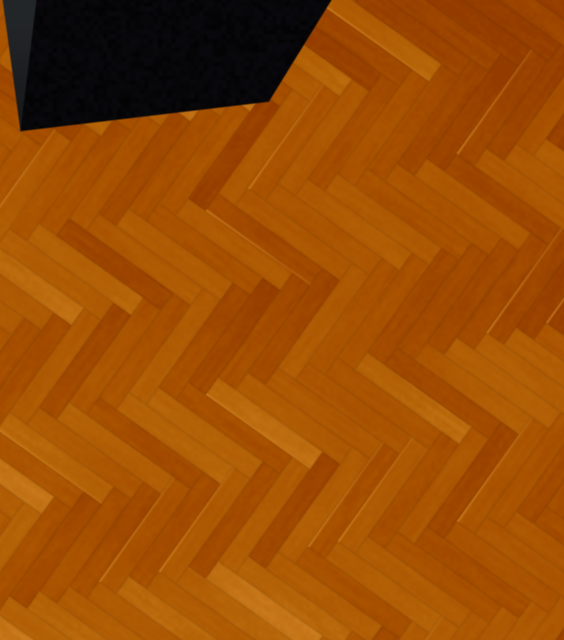
Write a WebGL 2 fragment shader that draws this texture.

```glsl
#version 300 es
precision highp float;

uniform vec2 u_resolution;
out vec4 fragColor;

// Floor layout, in canvas heights
const float PLANK_WIDTH = 0.0334;
const float PLANK_RATIO = 6.0;            // length over width
const float PLANK_ANGLE = -0.6196;        // direction of the falling planks
const vec2 FLOOR_ORIGIN = vec2(0.228, 0.655);
const float SOFTNESS = 0.0032;            // width of edge smoothing
const int SAMPLES = 4;

// Wood tones
const vec3 WOOD_DARK = vec3(0.58, 0.235, 0.0);
const vec3 WOOD_MID = vec3(0.66, 0.32, 0.0);
const vec3 WOOD_LIGHT = vec3(0.71, 0.39, 0.03);
const vec3 WOOD_PALE = vec3(0.80, 0.49, 0.12);
const float TONE_SPREAD = 0.62;
const float PALE_SHARE = 0.30;
const float GLINT_SHARE = 0.10;

// Dark block at the upper left
const vec3 BLOCK_FRONT = vec3(0.026, 0.022, 0.032);
const vec3 BLOCK_SIDE = vec3(0.12, 0.13, 0.14);
const vec2 BLOCK_LEFT = vec2(0.004, 1.0);
const vec2 BLOCK_RIDGE = vec2(0.057, 1.0);
const vec2 BLOCK_FOOT = vec2(0.032, 0.795);
const vec2 BLOCK_CORNER = vec2(0.420, 0.841);
const vec2 BLOCK_RIGHT = vec2(0.518, 1.0);

float hash(vec2 p) {
  vec3 q = fract(vec3(p.xyx) * 0.1031);
  q += dot(q, q.yzx + 33.33);
  return fract((q.x + q.y) * q.z);
}

float noise(vec2 p) {
  vec2 i = floor(p), f = fract(p);
  f = f * f * (3.0 - 2.0 * f);
  return mix(mix(hash(i), hash(i + vec2(1, 0)), f.x),
             mix(hash(i + vec2(0, 1)), hash(i + vec2(1, 1)), f.x), f.y);
}

// Signed distance to the line a-b, positive on its left
float leftOf(vec2 p, vec2 a, vec2 b) {
  vec2 d = normalize(b - a);
  return d.x * (p.y - a.y) - d.y * (p.x - a.x);
}

vec3 woodRamp(float tone) {
  vec3 c = mix(WOOD_DARK, WOOD_MID, clamp(tone * 2.0, 0.0, 1.0));
  c = mix(c, WOOD_LIGHT, clamp(tone * 2.0 - 1.0, 0.0, 1.0));
  return mix(c, WOOD_PALE, clamp(tone * 2.0 - 2.0, 0.0, 1.0));
}

vec3 parquet(vec2 p) {
  // Herringbone: each cell belongs to a falling or a rising plank
  vec2 axis = vec2(cos(PLANK_ANGLE), sin(PLANK_ANGLE));
  vec2 d = p - FLOOR_ORIGIN;
  vec2 q = vec2(dot(d, axis), dot(d, vec2(-axis.y, axis.x))) / PLANK_WIDTH;
  vec2 cell = floor(q), f = q - cell;
  float period = 2.0 * PLANK_RATIO;
  float t = mod(cell.x - cell.y, period);
  bool falling = t < PLANK_RATIO;
  float back = falling ? t : period - 1.0 - t;
  vec2 id = cell - (falling ? vec2(back, 0) : vec2(0, back));
  id += falling ? vec2(100.0) : vec2(317.0, 211.0);
  vec2 local = falling ? vec2(back + f.x, f.y) : vec2(back + f.y, f.x);
  float along = local.x / PLANK_RATIO;

  // Tone of the plank, drifting over the floor
  float tone = (falling ? 0.55 : 0.43) + TONE_SPREAD * (hash(id) - 0.5);
  tone += 0.32 * (0.45 - p.y) - 0.22 * (p.x - 0.44);
  tone += 0.22 * (noise(p * 5.0) - 0.5);
  float pale = falling ? step(1.0 - PALE_SHARE, hash(id + 41.7)) : 0.0;
  tone += pale * (0.30 + 0.22 * along);

  // Grain and fine mottling
  tone += 0.20 * (noise(local * vec2(0.8, 5.0) + id * 7.3) - 0.5);
  tone += 0.12 * (noise(p * 170.0) - 0.5);
  vec3 color = woodRamp(tone);

  // Faint joints, with a bright glint on a few long edges
  vec2 edge = min(local, vec2(PLANK_RATIO, 1.0) - local);
  color *= 1.0 - 0.07 * (1.0 - smoothstep(0.0, 0.10, min(edge.x, edge.y)));
  float glint = step(1.0 - GLINT_SHARE, hash(id + 83.1));
  glint *= (1.0 - smoothstep(0.05, 0.14, local.y)) * (1.0 - 0.6 * along);
  return mix(color, WOOD_PALE, 0.8 * glint);
}

vec3 addBlock(vec3 color, vec2 p) {
  float inside = min(leftOf(p, BLOCK_LEFT, BLOCK_FOOT),
                     min(leftOf(p, BLOCK_FOOT, BLOCK_CORNER),
                         leftOf(p, BLOCK_CORNER, BLOCK_RIGHT)));
  float front = smoothstep(-0.002, 0.002, leftOf(p, BLOCK_FOOT, BLOCK_RIDGE) * -1.0);
  vec3 speckle = vec3(0.7, 0.6, 1.0) * 0.04 * (noise(p * 140.0) - 0.5);
  vec3 side = BLOCK_SIDE * mix(0.75, 1.15, smoothstep(0.8, 1.0, p.y));
  return mix(color, mix(side, BLOCK_FRONT + speckle, front),
             smoothstep(-0.002, 0.002, inside));
}

void main() {
  vec2 p = gl_FragCoord.xy / u_resolution.y;
  float spread = max(SOFTNESS, 1.0 / u_resolution.y);
  vec3 color = vec3(0.0);
  for (int i = 0; i < SAMPLES * SAMPLES; i++) {
    vec2 grid = vec2(i % SAMPLES, i / SAMPLES) + 0.5;
    color += parquet(p + (grid / float(SAMPLES) - 0.5) * spread);
  }
  color /= float(SAMPLES * SAMPLES);
  fragColor = vec4(addBlock(color, p), 1.0);
}
```
